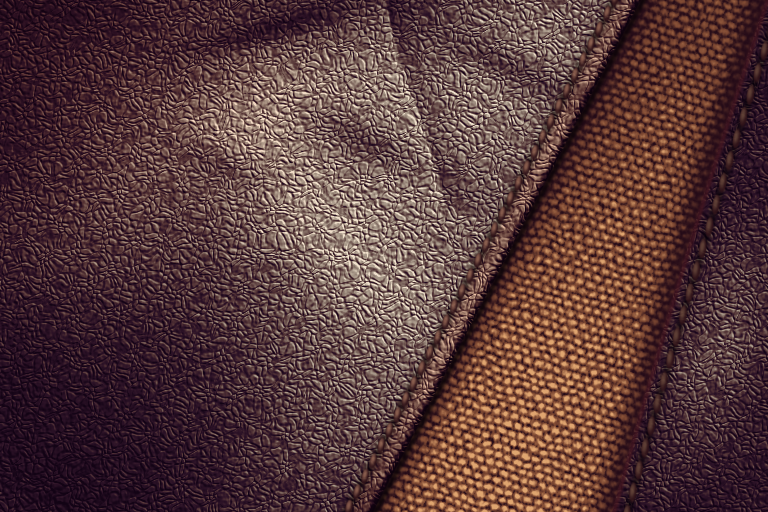
A WebGL 2 fragment shader for this texture:

```glsl
#version 300 es
precision highp float;
uniform vec2 u_resolution;
out vec4 fragColor;

vec2 hash2(vec2 p) {
  vec3 q = fract(p.xyx * vec3(0.1031, 0.1030, 0.0973));
  q += dot(q, q.yzx + 33.33);
  return fract((q.xx + q.yz) * q.zy);
}

float corner(vec2 cell, vec2 offset) {
  return dot(hash2(cell) * 2.0 - 1.0, offset);
}

float gradientNoise(vec2 p) {
  vec2 i = floor(p), f = fract(p), u = f * f * (3.0 - 2.0 * f), o = vec2(1, 0);
  return mix(mix(corner(i, f), corner(i + o, f - o), u.x),
             mix(corner(i + o.yx, f - o.yx), corner(i + 1.0, f - 1.0), u.x), u.y);
}

float fbm(vec2 p) {
  float sum = 0.0, gain = 1.0;
  for (int i = 0; i < 4; i++) {
    sum += gain * gradientNoise(p);
    p = mat2(1.6, 1.2, -1.2, 1.6) * p;
    gain *= 0.5;
  }
  return sum;
}

// Pebbled hide: rounded cells split by creases
float hideHeight(vec2 p) {
  vec2 q = p * 72.0 + 1.6 * vec2(gradientNoise(p * 34.0), gradientNoise(p * 34.0 + 40.0));
  q = mat2(0.9, 0.35, -0.4, 1.05) * q;
  vec2 cell = floor(q), f = fract(q);
  float near = 9.0, second = 9.0;
  for (int y = -1; y <= 1; y++)
    for (int x = -1; x <= 1; x++) {
      vec2 o = vec2(x, y);
      float d = length(o + hash2(cell + o) - f);
      second = min(second, max(near, d));
      near = min(near, d);
    }
  return smoothstep(0.0, 0.5, second - near) + 0.9 * gradientNoise(p * 150.0);
}

// Soft elliptical patch, long axis turned by angle
float patchAt(vec2 p, vec2 center, float angle, vec2 size) {
  float c = cos(angle), s = sin(angle);
  vec2 q = mat2(c, -s, s, c) * (p - center) / size;
  return exp(-dot(q, q));
}

vec3 hideColor(float tone) {
  vec3 c = mix(vec3(0.07, 0.01, 0.08), vec3(0.17, 0.07, 0.15), smoothstep(-0.12, 0.12, tone));
  c = mix(c, vec3(0.32, 0.2, 0.21), smoothstep(0.08, 0.3, tone));
  c = mix(c, vec3(0.47, 0.38, 0.35), smoothstep(0.25, 0.48, tone));
  c = mix(c, vec3(0.66, 0.6, 0.54), smoothstep(0.43, 0.7, tone));
  return mix(c, vec3(0.94, 0.88, 0.8), smoothstep(0.68, 1.05, tone));
}

// Slanted thread loops; across = 0 on the seam
vec3 sewSeam(vec3 base, float along, float across, float pitch, float light) {
  float s = (fract(along / pitch) - 0.5) * pitch;
  base *= 1.0 - 0.5 * exp(-pow(across / 0.009, 2.0));
  vec2 q = vec2(s + across * 0.8, across) / vec2(pitch * 0.44, 0.0085);
  float r = length(q);
  vec3 thread = mix(vec3(0.2, 0.08, 0.1), vec3(0.68, 0.46, 0.38) * light,
                    smoothstep(1.0, 0.1, length(q - vec2(0.1, -0.25))));
  return mix(base, thread, 0.85 - 0.85 * smoothstep(0.7, 1.1, r));
}

void main() {
  vec2 p = gl_FragCoord.xy / u_resolution.y;
  p.x += (1.497 - u_resolution.x / u_resolution.y) * 0.5;
  float px = 1.0 / u_resolution.y;
  float foldDist = (p.x - 0.727 - 0.523 * p.y) * 0.886;
  float rightDist = (p.x - 1.195 - 0.27 * p.y - 0.03 * p.y * p.y) * 0.96;
  float foldAlong = dot(p, vec2(0.463, 0.886));
  float rightAlong = dot(p, vec2(0.28, 0.96));

  // Broad light and folds on the left hide
  float tone = 0.12 + 0.3 * patchAt(p, vec2(0.7, 0.53), -0.75, vec2(0.5, 0.3));
  tone += 0.34 * patchAt(p, vec2(1.0, 0.85), 0.9, vec2(0.34, 0.22));
  tone += 0.2 * patchAt(p, vec2(0.54, 0.8), 0.4, vec2(0.24, 0.1));
  tone += 0.14 * patchAt(p, vec2(0.66, 0.53), -0.75, vec2(0.24, 0.08));
  tone += 0.08 * patchAt(p, vec2(0.76, 0.8), -1.2, vec2(0.14, 0.06));
  tone += 0.08 * patchAt(p, vec2(0.28, 0.66), 0.5, vec2(0.3, 0.16));
  tone += 0.12 * patchAt(p, vec2(0.64, 0.16), 0.9, vec2(0.26, 0.14));
  tone -= 0.22 * patchAt(p, vec2(0.72, 0.72), -0.45, vec2(0.15, 0.035));
  tone -= 0.16 * patchAt(p, vec2(0.43, 0.68), -0.4, vec2(0.1, 0.03));
  tone -= 0.2 * patchAt(p, vec2(0.52, 0.94), 0.25, vec2(0.16, 0.025));
  tone -= 0.24 * patchAt(p, vec2(0.99, 0.87), -0.45, vec2(0.13, 0.035));
  tone -= 0.1 * patchAt(p, vec2(0.0, 1.0), 0.6, vec2(0.42, 0.28));
  tone -= 0.12 * patchAt(p, vec2(0.1, 0.08), -0.5, vec2(0.42, 0.24));
  tone += 0.07 * fbm(p * vec2(4.0, 5.0) + 7.0);

  // Sharp crease running down to its tip
  float crease = p.x - 0.762 - 0.274 * (0.97 - p.y) - 0.006 * sin(p.y * 12.0);
  float creaseFade = smoothstep(0.565, 0.62, p.y);
  tone -= 0.22 * creaseFade * smoothstep(-0.002, 0.004, crease) * exp(-max(crease, 0.0) / 0.06);
  tone += 0.08 * creaseFade * exp(-pow((crease + 0.008) / 0.012, 2.0));

  // Right hide is darker, with one dull sheen
  float rightTone = 0.07 + 0.25 * patchAt(p, vec2(1.41, 0.33), 1.2, vec2(0.22, 0.1));
  rightTone += 0.06 * fbm(p * 7.0);
  tone = mix(tone, rightTone, step(0.0, rightDist));

  // Grain lit from the upper right, with small glints
  float height = hideHeight(p);
  float slope = height - hideHeight(p + vec2(0.002, 0.0026));
  float depth = 0.26 + 0.9 * clamp(tone, 0.0, 0.6);
  tone += depth * (0.26 * (height - 0.52) + 0.44 * slope + 0.2 * max(slope - 0.15, 0.0));
  // Rounded lip beside the fold
  tone += 0.1 * exp(-pow((foldDist + 0.022) / 0.01, 2.0)) * step(foldDist, 0.0);
  tone -= 0.4 * smoothstep(-0.016, 0.0, foldDist) * step(foldDist, 0.05);
  vec3 hide = hideColor(tone);
  float lip = smoothstep(-0.06, -0.03, foldDist) * step(foldDist, 0.0);
  hide = mix(hide, hide * vec3(1.0, 0.87, 0.83), lip);
  hide *= mix(vec3(1), vec3(1.05, 0.92, 0.88), smoothstep(0.9, 0.0, length(p - vec2(0.0, 1.0))));
  hide = sewSeam(hide, foldAlong, foldDist + 0.046, 0.034, 0.85);
  hide = sewSeam(hide, rightAlong, rightDist - 0.028, 0.045, 0.6);

  // Woven band: staggered rows of yarn bumps
  vec2 weave = mat2(0.95, 0.3, -0.3, 0.95) * p * vec2(50.0, 62.0);
  weave += 0.5 * vec2(gradientNoise(p * 24.0), gradientNoise(p * 24.0 + 9.0));
  weave.x += 0.5 * mod(floor(weave.y), 2.0);
  vec2 knot = fract(weave) - 0.5;
  float yarn = 1.0 - smoothstep(0.05, 0.62, length(knot * vec2(0.95, 1.1) - vec2(0.05, 0.1)));
  float fuzz = gradientNoise(p * vec2(190.0, 150.0)) + 0.6 * fbm(p * 60.0);
  float glow = 0.36 + 0.54 * patchAt(p, vec2(1.0, 0.12), 1.1, vec2(0.5, 0.24));
  glow += 0.14 * patchAt(p, vec2(1.28, 0.7), 1.1, vec2(0.28, 0.08));
  glow *= smoothstep(-0.03, 0.06, foldDist) * (1.0 - 0.7 * smoothstep(-0.06, 0.0, rightDist));
  float clothTone = glow * (0.3 + 0.85 * yarn + 0.55 * fuzz);
  vec3 cloth = mix(vec3(0.14, 0.04, 0.09), vec3(0.5, 0.29, 0.2), smoothstep(0.0, 0.45, clothTone));
  cloth = mix(cloth, vec3(0.88, 0.65, 0.44), smoothstep(0.38, 0.95, clothTone));

  // Join the layers, with a red rim on the right hide
  float band = smoothstep(-px, px, foldDist) * smoothstep(px, -px, rightDist);
  vec3 color = mix(hide, cloth, band);
  color = mix(color, vec3(0.28, 0.09, 0.12), 0.7 * exp(-pow((rightDist - 0.003) / 0.005, 2.0)));
  color *= 1.0 - 0.6 * exp(-pow((foldDist - 0.004) / 0.007, 2.0));
  fragColor = vec4(clamp(color, 0.0, 1.0), 1.0);
}
```
